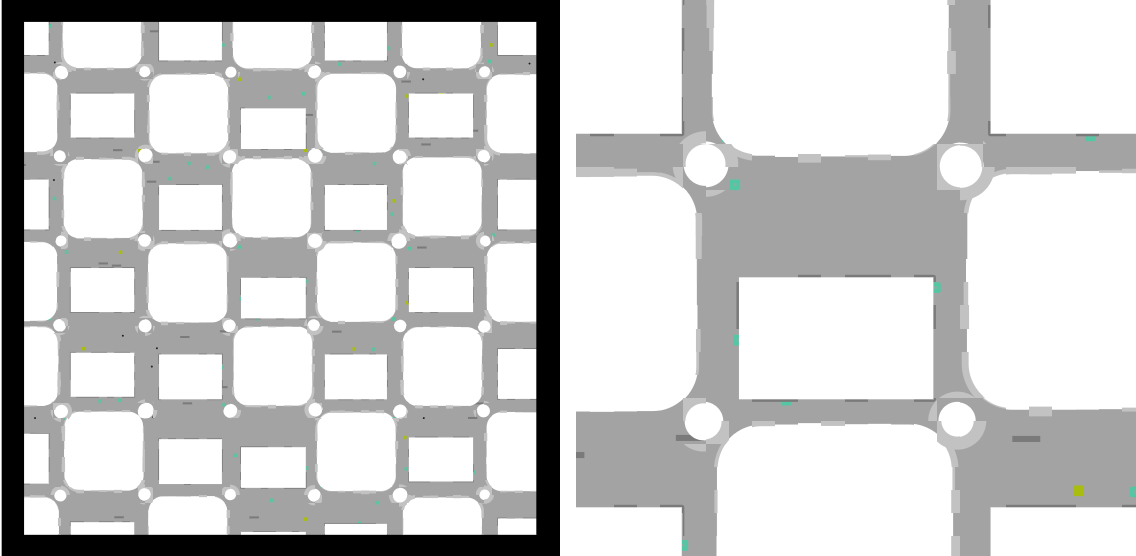
Left, the full canvas; right, a detail of the centre.
This pattern is drawn by a Shadertoy shader. Its source:

```glsl
// Layout, in canvas heights measured from the top left
const float PITCH = 0.15236;
const vec2 ORIGIN = vec2(0.1089, 0.1286);
const vec4 FRAME = vec4(0.0433, 0.0394, 0.9646, 0.9619); // left, top, right, bottom
const float SLIVER = 0.003;

// Shapes, in units of one cell
const vec2 TILE_CENTER = vec2(0.503, 0.490);
const float TILE_HALF = 0.463;
const float TILE_RADIUS = 0.175;
const float TILE_JITTER = 0.024;
const float DOT_MIN = 0.062;
const float DOT_MAX = 0.092;
const float WINDOW_LIFT = 0.06;
// Window edges for each column: left, top, right, bottom
const vec4 WINDOWS[7] = vec4[7](
    vec4(0.120, 0.276, 0.860, 0.865),
    vec4(0.120, 0.320, 0.870, 0.840),
    vec4(0.163, 0.340, 0.905, 0.870),
    vec4(0.130, 0.435, 0.895, 0.915),
    vec4(0.120, 0.340, 0.853, 0.870),
    vec4(0.112, 0.320, 0.870, 0.840),
    vec4(0.163, 0.276, 0.910, 0.865));

// Wear
const float WEAR_BLOCKS = 11.0;
const float WEAR_WIDTH = 0.065;
const float RAGGED = 0.014;
const float FLECK_GRID = 5.0;

const vec3 WHITE = vec3(1.0);
const vec3 BLACK = vec3(0.0);
const vec3 GREY = vec3(0.64);
const vec3 PALE = vec3(0.76);
const vec3 DARK = vec3(0.48);
const vec3 TEAL = vec3(0.28, 0.80, 0.64);
const vec3 OLIVE = vec3(0.66, 0.74, 0.06);

float hash(vec2 p) {
    return fract(sin(dot(p, vec2(127.1, 311.7))) * 43758.5453);
}

vec2 hash2(vec2 p) {
    return vec2(hash(p), hash(p + 41.3));
}

float boxDist(vec2 p, vec2 halfSize, float radius) {
    vec2 d = abs(p) - halfSize + radius;
    return length(max(d, 0.0)) + min(max(d.x, d.y), 0.0) - radius;
}

float edgesDist(vec2 p, vec4 edges) {
    return boxDist(p - 0.5 * (edges.xy + edges.zw), 0.5 * (edges.zw - edges.xy), 0.0);
}

float cover(float d, float aa) {
    return clamp(0.5 - d / aa, 0.0, 1.0);
}

// Checkerboard with a stepped fault towards the lower left
bool isTile(vec2 cell) {
    float fault = step(3.0, cell.y - max(cell.x, 0.0));
    return mod(cell.x + cell.y + fault, 2.0) > 0.5;
}

// Small coloured squares, dark dashes and black specks
vec3 addFlecks(vec3 color, vec2 q, float aa) {
    vec2 id = floor(q * FLECK_GRID);
    vec2 p = (fract(q * FLECK_GRID) - 0.5 - 0.4 * (hash2(id + 7.0) - 0.5)) / FLECK_GRID;
    float kind = hash(id + 19.7);
    float square = boxDist(p, vec2(0.021), 0.008);
    if (kind < 0.11) {
        color = mix(color, TEAL, 0.85 * cover(square, aa));
        color = mix(color, GREY, 0.5 * cover(square + 0.015, aa));
    } else if (kind < 0.16) {
        color = mix(color, OLIVE, cover(square, aa));
    } else if (kind < 0.21) {
        color = mix(color, DARK, cover(boxDist(p, vec2(0.055, 0.012), 0.0), aa));
    } else if (kind < 0.25) {
        color = mix(color, BLACK, 0.8 * cover(length(p) - 0.011, aa));
    }
    return color;
}

void mainImage(out vec4 fragColor, in vec2 fragCoord) {
    vec2 p = vec2(fragCoord.x, iResolution.y - fragCoord.y) / iResolution.y;
    float pixel = 1.0 / iResolution.y;
    float aa = pixel / PITCH;
    vec2 q = (p - ORIGIN) / PITCH;
    vec2 cell = floor(q);
    vec2 local = q - cell;
    float wear = hash(floor(q * WEAR_BLOCKS));
    float wearWidth = WEAR_WIDTH * max(wear - 0.4, 0.0);

    vec3 color = addFlecks(GREY, q, aa);

    // Rounded tiles with pale ragged rims, or plain windows with thin dark rims
    if (isTile(cell)) {
        vec2 shift = TILE_JITTER * (hash2(cell + 3.1) - 0.5);
        float d = boxDist(local - TILE_CENTER - shift, vec2(TILE_HALF), TILE_RADIUS);
        color = mix(color, PALE, cover(d - wearWidth, aa) * step(0.4, wear));
        color = mix(color, WHITE, cover(d + RAGGED * (wear - 0.5), aa));
    } else {
        vec4 edges = WINDOWS[int(clamp(cell.x + 1.0, 0.0, 6.0))];
        if (cell.y < 0.5 && abs(cell.x - 2.0) > 1.5) edges.yw -= WINDOW_LIFT;
        float d = edgesDist(local, edges);
        color = mix(color, DARK, cover(d - 0.010, aa) * step(0.55, wear));
        color = mix(color, WHITE, cover(d, aa));
    }

    // Dots on the crossings
    vec2 corner = floor(q + 0.5);
    vec2 dotShift = 0.024 * (hash2(corner + 11.0) - 0.5);
    float dotRadius = mix(DOT_MIN, DOT_MAX, hash(corner + 5.3));
    float dotDist = length(q - corner - dotShift) - dotRadius;
    color = mix(color, PALE, cover(dotDist - 0.045, aa) * step(0.6, wear));
    color = mix(color, WHITE, cover(dotDist + RAGGED * (wear - 0.5), aa));

    // Black frame and the light sliver at its left
    color = mix(BLACK, color, cover(edgesDist(p, FRAME), pixel));
    color = mix(color, WHITE, cover(p.x - SLIVER, pixel));
    fragColor = vec4(color, 1.0);
}
```
